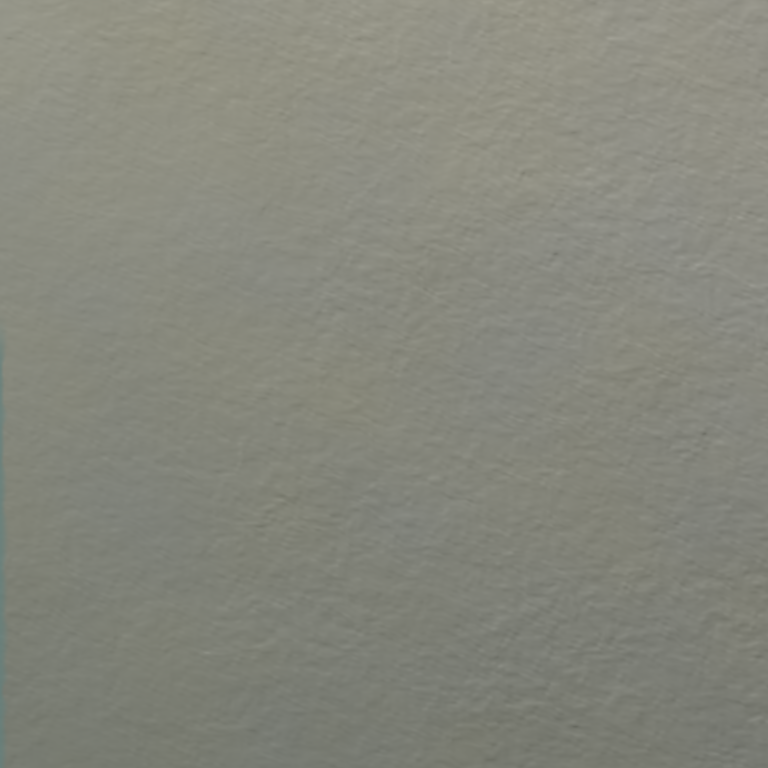
A three.js fragment shader for this texture:

```glsl
// Matte grey-green plaster in soft light that fades from top to bottom.
// A tilted, grainy noise height field is lit by its slope for the fine relief;
// broad noise adds faint warm and cool stains, and a teal fringe marks the left edge.

varying vec2 vUv;

const vec3 TOP_COLOR = vec3(0.583, 0.581, 0.532);
const vec3 BOTTOM_COLOR = vec3(0.466, 0.478, 0.443);
const vec3 WARM_TINT = vec3(0.008, 0.003, -0.014);
const vec3 FRINGE_COLOR = vec3(0.38, 0.50, 0.49);
const float GRAIN_TILT = -0.42;
const vec2 LIGHT_STEP = vec2(-0.0018, 0.0032);

float hash(vec2 cell) {
  vec3 p = fract(vec3(cell.xyx) * 0.1031);
  p += dot(p, p.yzx + 33.33);
  return fract((p.x + p.y) * p.z);
}

float valueNoise(vec2 p) {
  vec2 cell = floor(p);
  vec2 f = fract(p);
  vec2 blend = f * f * f * (f * (f * 6.0 - 15.0) + 10.0);
  float low = mix(hash(cell), hash(cell + vec2(1.0, 0.0)), blend.x);
  float high = mix(hash(cell + vec2(0.0, 1.0)), hash(cell + vec2(1.0)), blend.x);
  return mix(low, high, blend.y);
}

vec2 rotate(vec2 p, float angle) {
  float c = cos(angle);
  float s = sin(angle);
  return vec2(c * p.x + s * p.y, c * p.y - s * p.x);
}

// Layered noise, each layer turned to hide the lattice.
float layeredNoise(vec2 p, float gain, float turn) {
  float sum = 0.0;
  float amplitude = 0.5;
  for (int i = 0; i < 3; i++) {
    sum += amplitude * valueNoise(p);
    p = rotate(p, turn) * 1.7 + vec2(17.3, 41.7);
    amplitude *= gain;
  }
  return sum;
}

// Height of the plaster: short, slightly stretched grains sloping down to the right.
float plasterHeight(vec2 uv) {
  vec2 warp = vec2(valueNoise(uv * 30.0), valueNoise(uv * 30.0 + 60.0)) - 0.5;
  vec2 p = rotate(uv + warp * 0.008, GRAIN_TILT);
  return layeredNoise(p * vec2(40.0, 60.0) + 90.0, 0.76, 0.35);
}

// Slope towards the light: positive on lit faces, negative in shade.
float relief(vec2 uv) {
  return plasterHeight(uv - LIGHT_STEP * 0.5) - plasterHeight(uv + LIGHT_STEP * 0.5);
}

vec3 wallColor(vec2 uv) {
  float stain = layeredNoise(uv * vec2(5.0, 6.5) + 7.0, 0.7, 0.6) - 0.54;
  float hue = layeredNoise(uv * 6.0 + 31.0, 0.7, 0.6) - 0.54;
  float light = uv.y - 0.04 * (uv.x - 0.5);
  vec3 color = mix(BOTTOM_COLOR, TOP_COLOR, clamp(light, 0.0, 1.0));
  color += WARM_TINT * hue * 1.6;
  color += vec3(0.004, -0.002, 0.008) * (uv.x - 0.4);
  return color + 0.024 * stain;
}

void main() {
  vec3 color = wallColor(vUv);

  // Relief is stronger to the right and varies in loose patches.
  float patches = valueNoise(vUv * 9.0 + 13.0);
  float strength = mix(0.070, 0.125, smoothstep(0.0, 0.8, vUv.x)) * mix(0.75, 1.25, patches);
  float slope = relief(vUv);
  color += slope * strength;

  // Sparse small pits and bright crests.
  float pit = smoothstep(0.25, 0.60, -slope);
  float crest = smoothstep(0.28, 0.62, slope);
  color += (crest * 0.7 - pit) * strength * 0.4;

  // Thin broken teal fringe on the lower part of the left edge.
  float fringeWidth = 0.004 + 0.006 * valueNoise(vec2(3.0, vUv.y * 50.0));
  float fringe = 1.0 - smoothstep(0.0, fringeWidth * 1.4, vUv.x);
  fringe *= 1.0 - smoothstep(0.52, 0.60, vUv.y);
  color = mix(color, FRINGE_COLOR, fringe * 0.65);

  gl_FragColor = vec4(color, 1.0);
}
```
